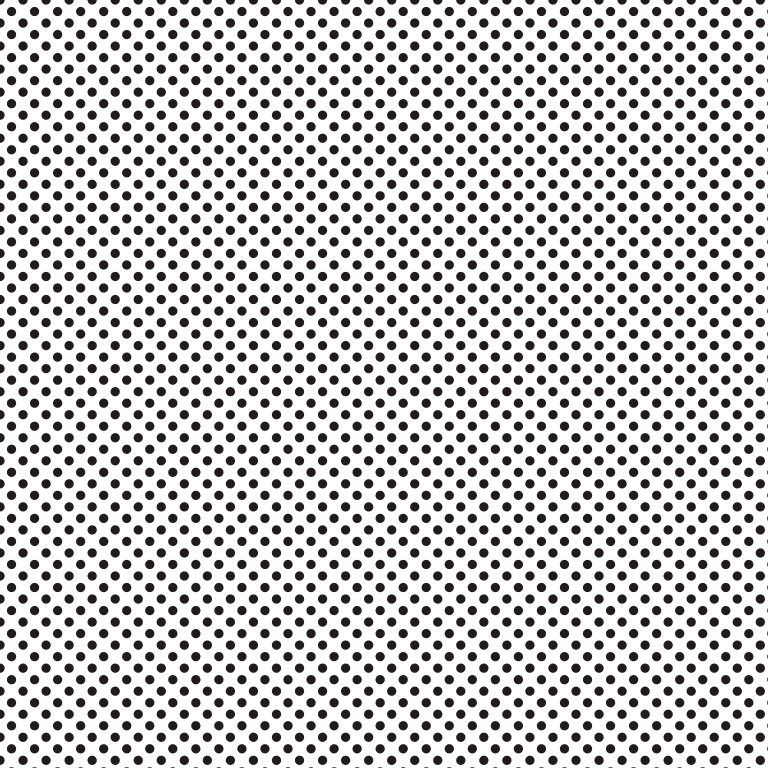
A WebGL 2 fragment shader for this pattern:

```glsl
#version 300 es
precision highp float;

uniform vec2 u_resolution;
out vec4 fragColor;

const vec3 PAPER = vec3(1.0);
const vec3 INK = vec3(0.125, 0.105, 0.114);
const float PERIOD = 0.03;       // repeat size, as a share of the canvas
const float DOT_RADIUS = 0.006;

// Distance to the nearest point of a square grid
float gridDistance(vec2 p, float period) {
    vec2 cell = fract(p / period + 0.5) - 0.5;
    return length(cell) * period;
}

// Signed distance to dots at the corners and centre of each square
float staggeredDots(vec2 p, float period, float radius) {
    float corners = gridDistance(p, period);
    float centres = gridDistance(p - 0.5 * period, period);
    return min(corners, centres) - radius;
}

// Coverage of a shape across an edge one pixel wide
float coverage(float dist, float pixel) {
    return clamp(0.5 - dist / pixel, 0.0, 1.0);
}

void main() {
    float pixel = 1.0 / min(u_resolution.x, u_resolution.y);

    // Grid starts at the top left corner
    vec2 p = vec2(gl_FragCoord.x, u_resolution.y - gl_FragCoord.y) * pixel;

    float dots = coverage(staggeredDots(p, PERIOD, DOT_RADIUS), pixel);
    fragColor = vec4(mix(PAPER, INK, dots), 1.0);
}
```
